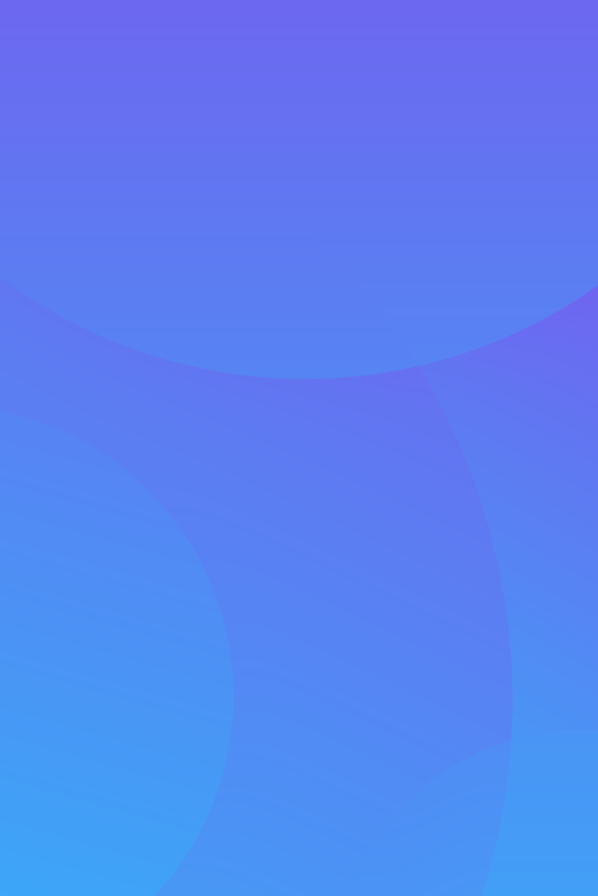
A WebGL 2 fragment shader for this background:

```glsl
#version 300 es
precision highp float;
// Large overlapping translucent discs shaded from violet to sky blue.

uniform vec2 u_resolution;
out vec4 fragColor;

const vec3 VIOLET = vec3(0.43, 0.40, 0.94);
const vec3 SKY = vec3(0.23, 0.66, 0.97);

float circleDistance(vec2 p, vec2 center, float radius) {
    return length(p - center) - radius;
}

// Antialiased coverage of the inside of a shape.
float coverage(float dist, float pixel) {
    return 1.0 - smoothstep(-pixel, pixel, dist);
}

// Soft darkening that fades outward from an edge.
float shadow(float dist, float width) {
    return exp(-max(dist, 0.0) / width);
}

// Linear ramp: 0 is violet, 1 is sky blue.
float ramp(vec2 p, float start, vec2 slope) {
    return clamp(start + dot(p, slope), 0.0, 1.0);
}

void main() {
    // Canvas height is one unit, with y measured down from the top.
    float pixel = 1.0 / u_resolution.y;
    vec2 p = gl_FragCoord.xy * pixel;
    p.y = 1.0 - p.y;

    float wideDisc = circleDistance(p, vec2(-0.138, 0.781), 0.710);
    float cornerDisc = circleDistance(p, vec2(0.648, 1.091), 0.276);
    float leftDisc = circleDistance(p, vec2(-0.065, 0.777), 0.3255);
    float topDisc = circleDistance(p, vec2(0.340, -0.142), 0.565);
    float wideCover = coverage(wideDisc, pixel);
    float cornerCover = coverage(cornerDisc, pixel);

    // Backdrop with the corner disc.
    float tone = ramp(p, 0.086, vec2(-0.69, 1.23));
    tone = mix(tone, ramp(p, 0.02, vec2(0.0, 0.84)), cornerCover);

    // Wide disc, with the corner disc glowing through it.
    float wideTone = ramp(p, 0.028, vec2(-0.384, 0.806));
    wideTone += mix(0.01, 0.11, smoothstep(0.39, 0.58, p.x)) * cornerCover;
    tone = mix(tone, wideTone, wideCover);

    // Left disc with a faint rim shadow.
    tone -= 0.02 * shadow(leftDisc, 0.025);
    tone = mix(tone, ramp(p, 0.004, vec2(-0.27, 0.96)), coverage(leftDisc, pixel));

    // Top disc, with a trace of the wide disc showing through.
    tone -= 0.04 * shadow(topDisc, 0.03);
    float topTone = ramp(p, 0.02, vec2(0.0, 1.06));
    topTone -= 0.015 * wideCover * smoothstep(0.24, 0.40, p.y);
    tone = mix(tone, topTone, coverage(topDisc, pixel));

    fragColor = vec4(mix(VIOLET, SKY, clamp(tone, 0.0, 1.0)), 1.0);
}
```
